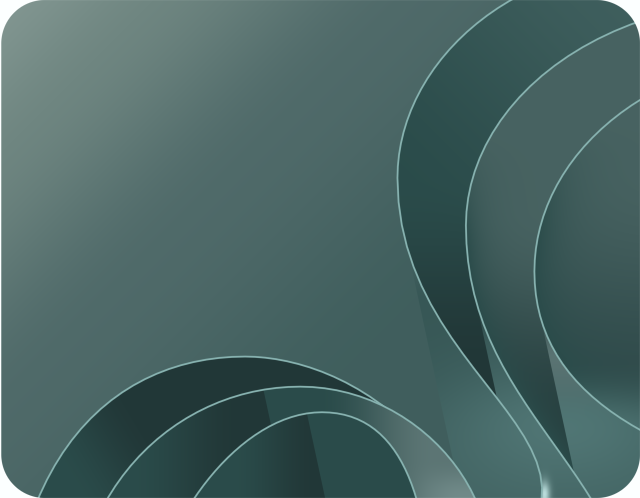
This background is drawn by a WebGL 2 fragment shader. Its source:

```glsl
#version 300 es
precision highp float;

#define RIM_COLOR vec3(0.53, 0.70, 0.69)
#define RIM_HALF_WIDTH 0.0014
#define CORNER_RADIUS 0.068
#define FACET_SLOPE 0.215
#define CURVE_STEPS 20
#define DEEP vec3(0.13, 0.215, 0.215)
#define TEAL vec3(0.165, 0.295, 0.29)
#define SLATE vec3(0.28, 0.385, 0.38)
#define MIST vec3(0.32, 0.47, 0.465)

uniform vec2 u_resolution;
out vec4 fragColor;

float fall(float a, float b, float x) { return 1.0 - smoothstep(a, b, x); }

vec2 cubic(vec2 a, vec2 b, vec2 c, vec2 d, float t) {
    vec2 bc = mix(b, c, t);
    return mix(mix(mix(a, b, t), bc, t), mix(bc, mix(c, d, t), t), t);
}

// Signed distance to two joined cubics; negative to the right of an odd crossing
float curveDistance(vec2 p, vec2 a, vec2 b, vec2 c, vec2 d, vec2 e, vec2 f, vec2 g) {
    float nearest = 1e3, side = 1.0;
    vec2 from = a;
    for (int i = 1; i <= 2 * CURVE_STEPS; i++) {
        float t = float(i) / float(CURVE_STEPS);
        vec2 to = t <= 1.0 ? cubic(a, b, c, d, t) : cubic(d, e, f, g, t - 1.0);
        vec2 along = to - from, q = p - from;
        vec2 gap = q - along * clamp(dot(q, along) / dot(along, along), 0.0, 1.0);
        nearest = min(nearest, dot(gap, gap));
        if ((from.y > p.y) != (to.y > p.y) && q.x > along.x * q.y / along.y) side = -side;
        from = to;
    }
    return side * sqrt(nearest);
}

// Fill the inside of a curve and stroke its rim
void paint(inout vec3 color, float d, vec3 fill, float px) {
    color = mix(color, fill, fall(-px, px, d));
    color = mix(color, RIM_COLOR, fall(RIM_HALF_WIDTH - px, RIM_HALF_WIDTH + px, abs(d)));
}

// Slanted crease, lit to its right and fading out above the given height
float facet(vec2 p, float edge, float top, float px) {
    float s = p.x + FACET_SLOPE * p.y;
    return smoothstep(edge - px, edge + px, s) * fall(top - 0.05, top + 0.02, p.y);
}

void main() {
    vec2 p = gl_FragCoord.xy / u_resolution.x;
    float height = u_resolution.y / u_resolution.x;
    float px = 0.7 / u_resolution.x;

    // Diagonal backdrop
    float g = p.x + height - p.y;
    vec3 color = mix(vec3(0.505, 0.585, 0.565), vec3(0.435, 0.525, 0.505), smoothstep(0.0, 0.26, g));
    color = mix(color, vec3(0.31, 0.415, 0.412), smoothstep(0.2, 0.65, g));
    color = mix(color, vec3(0.25, 0.37, 0.365), smoothstep(0.6, 1.15, g));

    // Soft light pooled at the lower right
    vec2 pool = (p - vec2(0.88, 0.1)) * vec2(5.0, 9.0);
    vec3 haze = mix(vec3(0.215, 0.34, 0.335), MIST, exp(-dot(pool, pool)));
    haze = mix(haze, MIST * 0.9, 0.5 * fall(0.0, 0.2, p.y));
    color = mix(color, haze, facet(p, 0.7206, 0.355, px));

    // Outer right ribbon
    float d = curveDistance(p, vec2(0.833, 0.796), vec2(0.703, 0.736), vec2(0.621, 0.621),
        vec2(0.621, 0.5), vec2(0.621, 0.241), vec2(0.865, 0.133), vec2(0.846, -0.004));
    vec3 fill = mix(DEEP, TEAL, smoothstep(0.2, 0.5, p.y));
    fill = mix(fill, vec3(0.245, 0.37, 0.365), smoothstep(1.1, 1.8, p.x + p.y));
    fill = mix(fill, haze, facet(p, 0.81, 0.29, px));
    vec2 glint = (p - vec2(0.851, 0.006)) * vec2(120.0, 50.0);
    fill += 0.45 * exp(-dot(glint, glint));
    paint(color, d, fill, px);

    // Middle right ribbon
    d = curveDistance(p, vec2(1.042, 0.758), vec2(0.846, 0.706), vec2(0.728, 0.569),
        vec2(0.728, 0.426), vec2(0.728, 0.23), vec2(0.846, 0.126), vec2(0.927, -0.007));
    fill = mix(vec3(0.15, 0.24, 0.24), SLATE, smoothstep(0.1, 0.45, p.y));
    fill = mix(fill, TEAL, exp(d / 0.03) * fall(0.38, 0.58, p.y));
    vec3 lit = mix(haze, vec3(0.35, 0.45, 0.447), smoothstep(0.12, 0.22, p.y));
    fill = mix(fill, lit, facet(p, 0.9055, 0.27, px));
    paint(color, d, fill, px);

    // Inner right disc
    d = curveDistance(p, vec2(1.042, 0.645), vec2(0.911, 0.582), vec2(0.835, 0.471),
        vec2(0.835, 0.354), vec2(0.835, 0.23), vec2(0.911, 0.146), vec2(1.042, 0.085));
    fill = mix(vec3(0.19, 0.295, 0.295), SLATE, smoothstep(0.17, 0.52, p.y));
    fill = mix(fill, TEAL, exp(d / 0.04) * fall(0.38, 0.6, p.y));
    fill = mix(fill, haze, fall(0.1, 0.22, p.y));
    paint(color, d, fill, px);

    // Outer lower arch
    d = curveDistance(p, vec2(0.052, -0.02), vec2(0.117, 0.152), vec2(0.247, 0.221),
        vec2(0.383, 0.221), vec2(0.482, 0.221), vec2(0.638, 0.165), vec2(0.729, -0.017));
    paint(color, d, mix(TEAL, DEEP, smoothstep(0.12, 0.3, p.x + p.y * 0.6)), px);

    // Middle lower arch
    d = curveDistance(p, vec2(0.159, -0.017), vec2(0.224, 0.107), vec2(0.345, 0.174),
        vec2(0.469, 0.174), vec2(0.599, 0.174), vec2(0.71, 0.087), vec2(0.749, -0.017));
    fill = mix(TEAL, DEEP, smoothstep(0.2, 0.38, p.x));
    lit = mix(TEAL, vec3(0.36, 0.46, 0.455), smoothstep(0.5, 0.68, p.x));
    lit += 0.08 * smoothstep(0.62, 0.72, p.x) * fall(0.0, 0.06, p.y);
    fill = mix(fill, lit, facet(p, 0.448, 1.0, px));
    paint(color, d, fill, px);

    // Inner lower arch
    d = curveDistance(p, vec2(0.293, -0.017), vec2(0.345, 0.068), vec2(0.423, 0.134),
        vec2(0.503, 0.134), vec2(0.586, 0.134), vec2(0.632, 0.074), vec2(0.655, -0.017));
    fill = mix(TEAL, DEEP, smoothstep(0.36, 0.5, p.x));
    fill = mix(fill, TEAL, facet(p, 0.508, 1.0, px));
    paint(color, d, fill, px);

    // Rounded card on white
    vec2 halfSize = 0.5 * vec2(0.998, height);
    vec2 corner = abs(p - vec2(0.501, 0.5 * height)) - halfSize + CORNER_RADIUS;
    float card = length(max(corner, 0.0)) + min(max(corner.x, corner.y), 0.0) - CORNER_RADIUS;
    fragColor = vec4(mix(color, vec3(0.99, 1.0, 1.0), smoothstep(-px, px, card)), 1.0);
}
```
